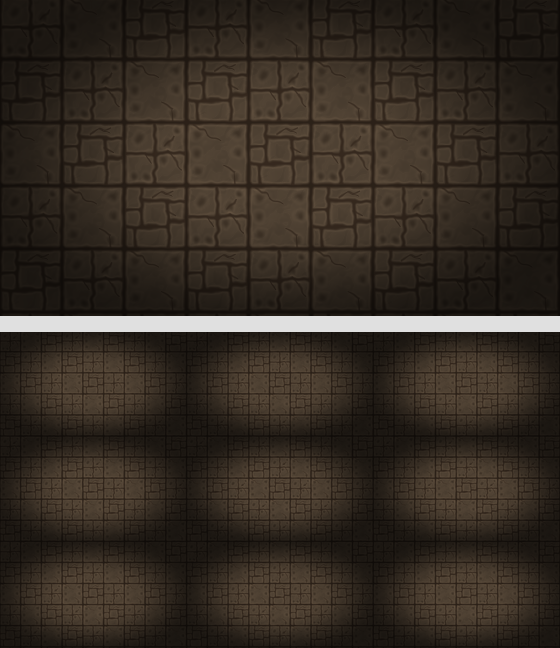
Top, the tile; bottom, the same tile 3 across and 3 down.
A WebGL 2 fragment shader for this texture:

```glsl
#version 300 es
precision highp float;
// Dim dungeon floor: three kinds of worn stone tile laid in diagonal order under a soft pool of light.

uniform vec2 u_resolution;
out vec4 fragColor;

const vec2 TILES = vec2(9.0, 5.0);       // repeats across and up
const vec2 SHIFT = vec2(0.006, -0.060);  // grid offset, in tiles
const float OUTER_GAP = 0.014;           // half width of joints between tiles
const float INNER_GAP = 0.006;           // half width of joints inside a tile
const float CORNER = 0.055;
const float WOBBLE = 0.050;
const float CRACK_WIDTH = 0.028;
const vec3 STONE = vec3(0.292, 0.242, 0.189);
const vec3 GROOVE = vec3(0.198, 0.150, 0.111);
const vec3 PIT = vec3(0.205, 0.162, 0.121);
const float EDGE_LIGHT = 0.36;           // light left in the corners

// Tile kinds
const int MASONRY = 0;
const int QUARTERS = 1;

// Masonry blocks: left, bottom, right, top
const vec4 BLOCKS[8] = vec4[8](
    vec4(0.0, 0.615, 0.28, 1.0), vec4(0.0, 0.35, 0.28, 0.615),
    vec4(0.0, 0.0, 0.185, 0.35), vec4(0.28, 0.755, 1.0, 1.0),
    vec4(0.28, 0.35, 0.71, 0.755), vec4(0.71, 0.44, 1.0, 0.755),
    vec4(0.185, 0.0, 0.71, 0.35), vec4(0.71, 0.0, 1.0, 0.44));

// Four crack strokes for each kind, from wide end to tip
const vec4 CRACKS[12] = vec4[12](
    vec4(0.45, 0.80, 0.60, 0.87), vec4(0.60, 0.87, 0.78, 0.93),
    vec4(0.60, 0.87, 0.74, 0.86), vec4(0.71, 0.58, 0.86, 0.50),
    vec4(0.33, 0.51, 0.42, 0.37), vec4(0.68, 0.51, 0.80, 0.42),
    vec4(0.80, 0.42, 0.92, 0.27), vec4(0.64, 0.62, 0.82, 0.79),
    vec4(0.12, 0.98, 0.32, 0.82), vec4(0.32, 0.82, 0.54, 0.74),
    vec4(0.78, 0.02, 0.80, 0.22), vec4(0.80, 0.22, 0.62, 0.34));

// Six pits (centre, radius) for the quartered tile, then six for the slab
const vec3 PITS[12] = vec3[12](
    vec3(0.25, 0.76, 0.095), vec3(0.87, 0.89, 0.070), vec3(0.68, 0.65, 0.090),
    vec3(0.15, 0.14, 0.080), vec3(0.37, 0.14, 0.085), vec3(0.61, 0.39, 0.080),
    vec3(0.17, 0.82, 0.095), vec3(0.17, 0.51, 0.100), vec3(0.18, 0.23, 0.095),
    vec3(0.81, 0.82, 0.105), vec3(0.82, 0.51, 0.100), vec3(0.80, 0.15, 0.095));

float hash(vec2 p) {
    return fract(sin(dot(p, vec2(127.1, 311.7))) * 43758.5453);
}

// Value noise that wraps every 'period' lattice cells
float noise(vec2 p, float period) {
    vec2 i = floor(p), f = fract(p);
    f = f * f * (3.0 - 2.0 * f);
    vec2 a = mod(i, period), b = mod(i + 1.0, period);
    return mix(mix(hash(a), hash(vec2(b.x, a.y)), f.x),
               mix(hash(vec2(a.x, b.y)), hash(b), f.x), f.y);
}

// Signed distance to a rounded block, negative inside
float block(vec2 p, vec4 edges, float gap) {
    vec2 halfSize = 0.5 * (edges.zw - edges.xy) - gap;
    vec2 d = abs(p - 0.5 * (edges.xy + edges.zw)) - halfSize + CORNER;
    return length(max(d, 0.0)) + min(max(d.x, d.y), 0.0) - CORNER;
}

// x: distance to the nearest stone, y: distance to the whole tile
vec2 stones(vec2 p, int kind) {
    float slab = block(p, vec4(0.0, 0.0, 1.0, 1.0), OUTER_GAP);
    float inner = 1.0;
    if (kind == MASONRY) {
        for (int i = 0; i < 8; i++) inner = min(inner, block(p, BLOCKS[i], INNER_GAP));
    } else if (kind == QUARTERS) {
        vec2 corner = 0.5 * step(vec2(0.495, 0.51), p);
        inner = block(p - vec2(-0.005, 0.01), vec4(corner, corner + 0.5), INNER_GAP);
    } else {
        inner = slab;
    }
    return vec2(max(slab, inner), slab);
}

// Tapered stroke: x is the dark core, y the pale lip around it
vec2 crack(vec2 p, vec4 ends, float soft) {
    vec2 pa = p - ends.xy, ba = ends.zw - ends.xy;
    float along = clamp(dot(pa, ba) / dot(ba, ba), 0.0, 1.0);
    float d = length(pa - ba * along), w = CRACK_WIDTH * mix(1.0, 0.45, along);
    return vec2(1.0 - smoothstep(0.0, w + soft, d), 1.0 - smoothstep(w, 3.0 * w, d));
}

void main() {
    vec2 uv = gl_FragCoord.xy / u_resolution;
    vec2 grid = uv * TILES + SHIFT;
    vec2 cell = mod(floor(grid), TILES);
    vec2 p = fract(grid);
    int kind = int(mod(cell.x + cell.y, 3.0));
    float soft = 0.4 * TILES.y / u_resolution.y;

    // Uneven outlines, the same in every tile of one kind, calmer at the tile border
    vec2 seed = vec2(float(kind) * 3.0, float(kind) * 5.0);
    vec2 warp = vec2(noise(p * 10.0 + seed, 10.0), noise(p * 10.0 + seed + 4.0, 10.0)) - 0.5;
    vec2 border = min(p, 1.0 - p);
    vec2 q = p + WOBBLE * warp * mix(0.35, 1.0, smoothstep(0.0, 0.12, min(border.x, border.y)));
    vec2 edge = stones(q, kind);

    // Brushed stone face with faint swirls and a pale worn rim
    vec2 brushed = vec2(p.x + p.y, 3.0 * (p.y - p.x)) * 3.0 + 2.0 * warp;
    float streak = noise(brushed + seed, 12.0);
    float mottle = 0.6 * streak + 0.4 * noise(p * 6.0 + seed, 6.0) - 0.5;
    float swirl = pow(1.0 - abs(2.0 * streak - 1.0), 6.0);
    float rim = exp(-pow((edge.x + 0.042) / 0.016, 2.0));
    vec3 face = STONE * (1.0 + 0.15 * mottle + 0.04 * swirl + 0.12 * rim);

    // Pits, darkest at the lower side
    if (kind != MASONRY) {
        for (int i = 0; i < 6; i++) {
            vec3 pit = PITS[(kind - 1) * 6 + i];
            float r = length(q + 0.6 * WOBBLE * warp.yx - pit.xy) / pit.z;
            face *= 1.0 + 0.06 * exp(-pow((r - 1.1) / 0.25, 2.0));
            float shade = 0.65 - 0.2 * clamp((q.y - pit.y) / pit.z, -1.0, 1.0);
            face = mix(face, PIT, shade * (1.0 - smoothstep(0.15, 0.95, r)));
        }
    }

    // Cracks
    vec2 split = vec2(0.0);
    for (int i = 0; i < 4; i++) split = max(split, crack(q + 0.6 * WOBBLE * warp, CRACKS[kind * 4 + i], soft));
    face = mix(face * (1.0 + 0.05 * split.y), GROOVE, 0.75 * split.x);

    // Joints, darker between tiles, then the pool of light
    vec3 color = mix(face, GROOVE, smoothstep(-0.030 - soft, 0.003, edge.x));
    color *= 1.0 - 0.18 * smoothstep(-0.012, 0.014, edge.y);
    float light = mix(1.05, EDGE_LIGHT, smoothstep(0.16, 0.58, length(uv - 0.5)));
    fragColor = vec4(color * light, 1.0);
}
```
